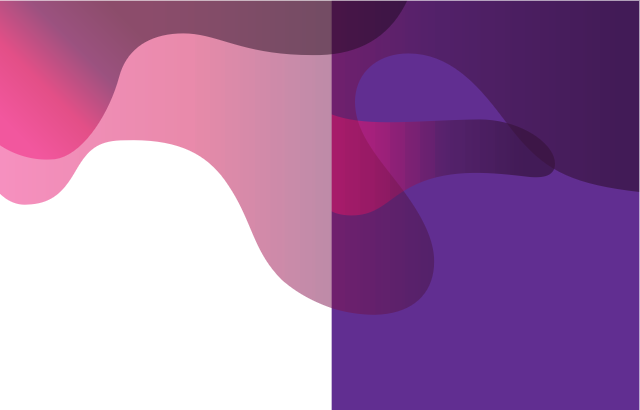
This background is drawn by a WebGL 2 fragment shader. Its source:

```glsl
#version 300 es
precision highp float;
// Flowing translucent blobs over a canvas split into a white and a violet half.
// Three closed Bezier outlines (wave, canopy, tongue) give signed distances;
// each one is filled with a softly banded gradient that depends on the half.

uniform vec2 u_resolution;
out vec4 fragColor;

#define SIZE vec2(768.0, 491.0)  // design units, y pointing down
#define SPLIT_X 398.0            // border between the halves
#define CURVE_STEPS 18           // line pieces per Bezier curve
#define BAND_WIDTH 18.0          // width of the gradient bands
#define BAND_AMOUNT 0.5          // 0 = smooth, 1 = fully stepped
#define RIM 0.7                  // pale hairline at top and right

const vec3 WHITE  = vec3(1.0);
const vec3 VIOLET = vec3(0.380, 0.180, 0.569);

// Outline under construction, seen from the sample point p
struct Path { vec2 p, pen; float dist2, side; };

Path begin(vec2 p, vec2 start) { return Path(p, start, 1e9, 1.0); }

void line(inout Path s, vec2 b) {
  vec2 e = b - s.pen, w = s.p - s.pen;
  vec2 off = w - e * clamp(dot(w, e) / dot(e, e), 0.0, 1.0);
  s.dist2 = min(s.dist2, dot(off, off));
  bvec3 c = bvec3(s.p.y >= s.pen.y, s.p.y < b.y, e.x * w.y > e.y * w.x);
  if (all(c) || all(not(c))) s.side = -s.side;
  s.pen = b;
}

void curve(inout Path s, float bx, float by, float cx, float cy, float dx, float dy) {
  vec2 a = s.pen, b = vec2(bx, by), c = vec2(cx, cy), d = vec2(dx, dy);
  for (int i = 1; i <= CURVE_STEPS; i++) {
    float t = float(i) / float(CURVE_STEPS), u = 1.0 - t;
    line(s, u*u*u*a + 3.0*u*u*t*b + 3.0*u*t*t*c + t*t*t*d);
  }
}

float signedDist(Path s) { return s.side * sqrt(s.dist2); }

// Large ribbon: hangs down on the left, loops in an S on the right
float wave(vec2 p) {
  Path s = begin(p, vec2(-20, -20));
  line(s, vec2(-20, 214));
  line(s, vec2(0, 232));
  curve(s, 10., 242., 22., 246., 33., 245.);
  curve(s, 62., 244., 76., 230., 90., 206.);
  curve(s, 105., 180., 116., 168., 150., 168.);
  curve(s, 215., 166., 250., 185., 274., 222.);
  curve(s, 303., 265., 303., 300., 338., 335.);
  curve(s, 355., 350., 375., 361., 398., 369.);
  curve(s, 420., 376., 440., 377., 450., 377.);
  curve(s, 495., 376., 521., 352., 521., 313.);
  curve(s, 521., 284., 503., 254., 483., 227.);
  curve(s, 455., 190., 426., 160., 426., 122.);
  curve(s, 426., 88., 452., 64., 490., 64.);
  curve(s, 545., 64., 580., 110., 610., 150.);
  curve(s, 650., 202., 680., 220., 768., 230.);
  line(s, vec2(790, 232));
  line(s, vec2(790, -20));
  line(s, vec2(-20, -20));
  return signedDist(s);
}

// Dark shape along the top edge
float canopy(vec2 p) {
  Path s = begin(p, vec2(-20, -20));
  line(s, vec2(-20, 162));
  line(s, vec2(0, 174));
  curve(s, 18., 186., 40., 192., 60., 191.);
  curve(s, 95., 192., 130., 140., 143., 92.);
  curve(s, 152., 58., 180., 40., 220., 40.);
  curve(s, 262., 40., 290., 66., 375., 66.);
  curve(s, 430., 67., 468., 45., 489., 0.);
  line(s, vec2(500, -20));
  line(s, vec2(-20, -20));
  return signedDist(s);
}

// Magenta drop reaching right from the split
float tongue(vec2 p) {
  Path s = begin(p, vec2(380, 128));
  line(s, vec2(398, 137));
  curve(s, 440., 153., 500., 144., 575., 143.);
  curve(s, 625., 143., 666., 172., 666., 196.);
  curve(s, 666., 212., 650., 213., 636., 212.);
  curve(s, 585., 206., 530., 200., 484., 229.);
  curve(s, 462., 243., 450., 258., 422., 258.);
  curve(s, 412., 258., 403., 256., 398., 253.);
  line(s, vec2(380, 245));
  line(s, vec2(380, 128));
  return signedDist(s);
}

float ramp(float a, float b, float x) { return clamp((x - a) / (b - a), 0.0, 1.0); }

void main() {
  vec2 p = gl_FragCoord.xy / u_resolution * SIZE;
  p.y = SIZE.y - p.y;
  float px = SIZE.y / u_resolution.y;
  float x = mix(p.x, (floor(p.x / BAND_WIDTH) + 0.5) * BAND_WIDTH, BAND_AMOUNT);

  // Antialiased coverage of the three outlines
  vec3 cover = clamp(0.5 - vec3(wave(p), canopy(p), tongue(p)) / px, 0.0, 1.0);

  // Left half: pink ribbon under a canopy with a diagonal glow
  vec3 pink = mix(vec3(0.965, 0.565, 0.75), vec3(0.91, 0.54, 0.665), ramp(0.0, 240.0, x));
  pink = mix(pink, vec3(0.74, 0.545, 0.66), ramp(230.0, 398.0, x));
  float diagonal = p.x - p.y;
  vec3 glow = mix(vec3(0.95, 0.34, 0.62), vec3(0.89, 0.31, 0.53), ramp(-140.0, -50.0, diagonal));
  glow = mix(glow, vec3(0.61, 0.32, 0.50), ramp(-50.0, 35.0, diagonal));
  glow = mix(glow, vec3(0.55, 0.30, 0.42), ramp(35.0, 125.0, diagonal));
  glow = mix(glow, vec3(0.45, 0.30, 0.39), ramp(180.0, 398.0, x));
  vec3 left = mix(mix(WHITE, pink, cover.x), glow, cover.y);

  // Right half: plum ribbon, shaded canopy, magenta tongue darkened where they overlap
  vec3 plum = mix(vec3(0.44, 0.125, 0.43), vec3(0.325, 0.13, 0.415), ramp(398.0, 520.0, x));
  plum = mix(plum, vec3(0.26, 0.106, 0.34), ramp(520.0, 740.0, x));
  vec3 drop = mix(vec3(0.72, 0.13, 0.51), vec3(0.63, 0.125, 0.48), ramp(398.0, 455.0, x));
  drop = mix(drop, vec3(0.333, 0.133, 0.424), ramp(455.0, 535.0, x));
  drop = mix(drop, vec3(0.26, 0.106, 0.34), ramp(535.0, 625.0, x));
  drop *= mix(vec3(1.0), vec3(0.92, 0.82, 0.82), cover.x);
  vec3 right = mix(VIOLET, plum, cover.x) * (1.0 - 0.35 * cover.y);
  right = mix(right, drop, cover.z);

  // Join the halves and add the pale rim
  vec3 color = mix(left, right, clamp(0.5 + (p.x - SPLIT_X) / px, 0.0, 1.0));
  float rim = min(p.y, SIZE.x - p.x);
  color = mix(color, WHITE, clamp(0.5 + (RIM - rim) / px, 0.0, 1.0));
  fragColor = vec4(color, 1.0);
}
```
